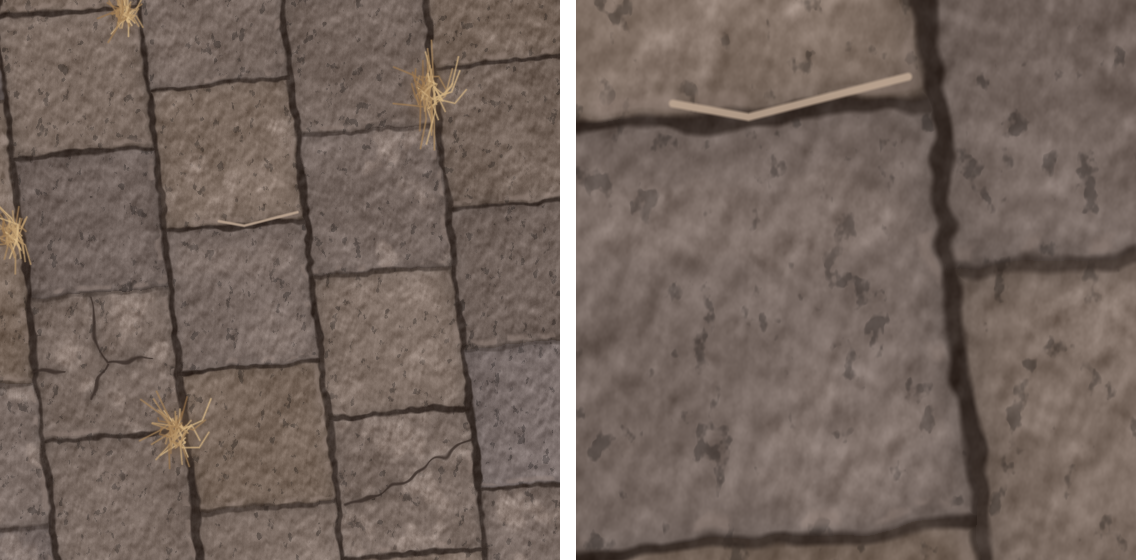
Left, the full canvas; right, a detail of the centre.
Give the GLSL for this texture, as a Shadertoy shader.

```glsl
// Weathered square pavers in slanted, staggered columns, with dry grass in the joints.
// A skewed grid gives tiles and joints; layered noise gives the relief, stains and wear;
// short segments form the cracks, a fallen stalk and the looped blades of each tuft.

float hash(vec2 p) {
    vec3 q = fract(p.xyx * 0.1031);
    q += dot(q, q.yzx + 33.33);
    return fract((q.x + q.y) * q.z);
}

float noise(vec2 p) {
    vec2 i = floor(p), f = fract(p);
    f = f * f * (3.0 - 2.0 * f);
    return mix(mix(hash(i), hash(i + vec2(1, 0)), f.x),
               mix(hash(i + vec2(0, 1)), hash(i + vec2(1, 1)), f.x), f.y);
}

float fbm(vec2 p) {
    float sum = 0.0, gain = 0.533;
    for (int i = 0; i < 4; i++) {
        sum += gain * noise(p);
        p = mat2(1.6, 1.2, -1.2, 1.6) * p + 7.3;
        gain *= 0.5;
    }
    return sum;
}

float segment(vec2 p, vec2 a, vec2 b) {
    vec2 ab = b - a;
    return length(p - a - ab * clamp(dot(p - a, ab) / dot(ab, ab), 0.0, 1.0));
}

// Coverage of a line of the given half width with a soft rim.
float stroke(float d, float halfWidth) {
    float blur = 0.0008 + 0.7 / iResolution.y;
    return 1.0 - smoothstep(halfWidth - blur, halfWidth + blur, d);
}

// Bent blades fanning out from a root; tuft holds centre.xy and reach.xy.
vec3 drawTuft(vec3 color, vec2 p, vec4 tuft, float seed) {
    vec2 q = (p - tuft.xy) / tuft.zw;
    if (length(q) > 1.5) return color;
    color = mix(color, vec3(0.46, 0.36, 0.27), 0.65 * exp(-6.0 * dot(q, q)));
    for (float i = 0.0; i < 46.0; i++) {
        vec2 r = vec2(hash(vec2(i, seed)), hash(vec2(i, seed + 7.0)));
        float shade = hash(vec2(i, seed + 13.0));
        float angle = 6.2832 * r.x;
        vec2 root = tuft.xy + 0.5 * tuft.zw * (vec2(shade, hash(vec2(i, seed + 19.0))) - 0.5);
        vec2 tip = root + tuft.zw * (0.25 + 0.75 * r.y * r.y) * vec2(cos(angle), sin(angle));
        vec2 bend = mix(root, tip, 0.5) + 0.3 * tuft.zw * (r.yx - 0.5);
        float d = min(segment(p, root, bend), segment(p, bend, tip));
        vec3 straw = mix(vec3(0.57, 0.43, 0.28), vec3(0.86, 0.74, 0.55), shade);
        color = mix(color, straw, 0.8 * stroke(d, 0.0014));
    }
    return color;
}

void mainImage(out vec4 fragColor, in vec2 fragCoord) {
    vec2 p = fragCoord / iResolution.xy;
    p.y = 1.0 - p.y; // measured downwards from the top edge

    // Uneven edges and the skewed grid, every other column shifted
    vec2 w = p + 0.008 * (vec2(noise(p * 22.0), noise(p * 22.0 + 40.0)) - 0.5)
               + 0.005 * (vec2(noise(p * 75.0), noise(p * 75.0 + 90.0)) - 0.5);
    float u = (w.x - 0.11 * w.y) / 0.2559 + 0.041;
    float column = floor(u);
    float v = (w.y + 0.08 * w.x - 0.0286 - 0.151 * mod(column, 2.0)) / 0.2546;
    vec2 cell = vec2(column, floor(v)) + 20.0;
    vec2 edge = 0.255 * (vec2(u, v) - round(vec2(u, v))); // signed distance to joints

    // Stone: tint per tile, broad stains, pits and side-lit relief
    vec2 grain = p * vec2(85.0, 62.0) + vec2(p.y, -p.x) * 18.0;
    float relief = fbm(grain) - fbm(grain + vec2(0.35, 0.45));
    float stain = fbm(p * 9.0 + cell * 3.7);
    float tone = 0.43 + 0.34 * (hash(cell) - 0.5) + 0.75 * (stain - 0.5)
               + 0.5 * (fbm(p * 45.0) - 0.5) + 1.15 * relief;
    vec3 color = mix(vec3(0.39, 0.335, 0.305), vec3(0.56, 0.50, 0.47), tone);
    color += (hash(cell + 5.0) - 0.5) * vec3(-0.02, 0.0, 0.035);
    float pits = smoothstep(0.66, 0.78, fbm(grain * 0.9 + 31.0));
    color *= 1.0 - 0.25 * pits;

    // Pale worn patches, strongest on a few tiles
    float wear = smoothstep(0.52, 0.68, fbm(p * 17.0 + cell * 5.1));
    wear *= smoothstep(0.5, 0.9, hash(cell + 11.0));
    color = mix(color, vec3(0.64, 0.57, 0.53) + 0.35 * relief, 0.55 * wear);

    // Rims: pale chips before a joint, dirt around it
    float chips = smoothstep(0.5, 0.72, noise(p * 48.0) + 0.3 * noise(p * 130.0) - 0.1);
    vec2 before = smoothstep(-0.018, -0.009, edge) * (1.0 - smoothstep(-0.007, -0.003, edge));
    color = mix(color, vec3(0.68, 0.60, 0.56), 0.38 * chips * max(before.x, before.y));
    color *= 1.0 - 0.20 * exp(-abs(edge.x) * 90.0) - 0.16 * exp(-abs(edge.y) * 90.0);

    // Joints: width and depth wander, some crosswise ones are filled with dirt
    vec2 halfWidth = vec2(0.0052, 0.0038) * (0.45 + 1.1 * noise(p * 19.0 + 8.0));
    vec2 gap = 1.0 - smoothstep(halfWidth - 0.002, halfWidth + 0.003, abs(edge - 0.002));
    float depth = mix(0.4, 0.95, smoothstep(0.15, 0.6, hash(vec2(cell.x, round(v) + 50.0))));
    gap *= vec2(0.65 + 0.35 * noise(p * 14.0), depth * (0.7 + 0.3 * noise(p * 30.0)));
    color = mix(color, vec3(0.19, 0.15, 0.13) + 0.12 * relief, max(gap.x, gap.y));

    // Cracks: one paver in pieces, another split on the slant
    vec2 c = p + 0.014 * (vec2(noise(p * 40.0), noise(p * 40.0 + 60.0)) - 0.5);
    float broken = min(segment(c, vec2(0.163, 0.531), vec2(0.170, 0.612)),
                       segment(c, vec2(0.170, 0.612), vec2(0.192, 0.648)));
    broken = min(broken, segment(c, vec2(0.192, 0.648), vec2(0.268, 0.640)));
    broken = min(broken, segment(c, vec2(0.192, 0.652), vec2(0.163, 0.712)));
    broken = min(broken, segment(c, vec2(0.060, 0.668), vec2(0.115, 0.665)));
    float split = min(segment(c, vec2(0.622, 0.900), vec2(0.710, 0.866)),
                      segment(c, vec2(0.710, 0.866), vec2(0.846, 0.781)));
    float crack = min(broken, split);
    color *= 1.0 - 0.15 * exp(-crack * 110.0);
    color = mix(color, vec3(0.22, 0.175, 0.155), 0.8 * stroke(crack, 0.001 + 0.003 * noise(p * 35.0)));

    // Fallen stalk and dry tufts
    float stalk = min(segment(p, vec2(0.391, 0.395), vec2(0.436, 0.403)),
                      segment(p, vec2(0.436, 0.403), vec2(0.531, 0.379)));
    color = mix(color, vec3(0.74, 0.65, 0.57), 0.9 * stroke(stalk, 0.0023));
    vec4 tufts[4] = vec4[4](vec4(0.765, 0.165, 0.065, 0.115), vec4(0.020, 0.418, 0.050, 0.075),
                            vec4(0.315, 0.775, 0.065, 0.100), vec4(0.220, 0.025, 0.045, 0.060));
    for (int i = 0; i < 4; i++) color = drawTuft(color, p, tufts[i], 23.0 * float(i) + 3.0);

    fragColor = vec4(clamp(color, 0.0, 1.0), 1.0);
}
```
